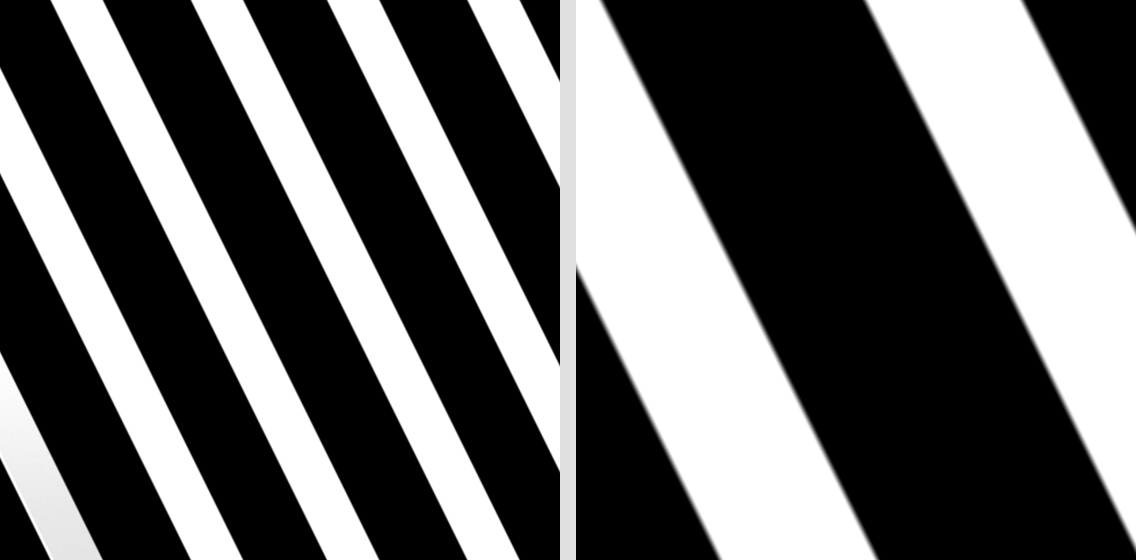
Left: the whole. Right: its middle third, enlarged.
This pattern is drawn by a three.js fragment shader. Its source:

```glsl
// Slanted white stripes on black, in slightly uneven pairs, with one softly shaded corner stripe.
#define PAIR 0.4937          // horizontal period of two stripes, also the lean per canvas height
#define GAP 0.2506           // offset of the second stripe in a pair
#define FIRST 0.0902         // left side of the first stripe along the top
#define STRIPE_WIDTH 0.0934
#define EDGE 0.0026          // half width of the soft edge
#define SHADE_TOP 0.99
#define SHADE_BOTTOM 0.90
#define GRAIN_SCALE 170.0
#define GRAIN_AMOUNT 0.012
#define RIM_WIDTH 0.004

varying vec2 vUv;

vec2 gradientAt(vec2 cell) {
  float angle = 6.2832 * fract(sin(dot(cell, vec2(127.1, 311.7))) * 43758.5);
  return vec2(cos(angle), sin(angle));
}

float gradientNoise(vec2 p) {
  vec2 i = floor(p), f = fract(p);
  vec2 w = f * f * (3.0 - 2.0 * f);
  vec2 e = vec2(1.0, 0.0);
  float low = mix(dot(gradientAt(i), f), dot(gradientAt(i + e), f - e), w.x);
  float high = mix(dot(gradientAt(i + e.yx), f - e.yx), dot(gradientAt(i + 1.0), f - 1.0), w.x);
  return mix(low, high, w.y);
}

// Horizontal distance to the nearest stripe centre of a family repeating every PAIR
float centreDistance(float x) {
  return abs(mod(x + 0.5 * PAIR, PAIR) - 0.5 * PAIR);
}

void main() {
  // Position along the top after sliding up the lean of the stripes
  float across = vUv.x - PAIR * (1.0 - vUv.y);

  float x = across - FIRST - 0.5 * STRIPE_WIDTH;
  float d = min(centreDistance(x), centreDistance(x - GAP)) - 0.5 * STRIPE_WIDTH;
  float stripe = 1.0 - smoothstep(-EDGE, EDGE, d);

  // Lower left stripe: grey fade with faint grain and a bright left rim
  float shade = mix(SHADE_BOTTOM, SHADE_TOP, smoothstep(0.0, 0.37, vUv.y));
  shade += GRAIN_AMOUNT * gradientNoise(vUv * GRAIN_SCALE);
  float fromLeft = across - (FIRST - PAIR);
  shade = mix(1.0, shade, smoothstep(RIM_WIDTH, 2.0 * RIM_WIDTH, fromLeft));
  float isCorner = step(fromLeft, 0.5 * (STRIPE_WIDTH + GAP));

  gl_FragColor = vec4(vec3(stripe * mix(1.0, shade, isCorner)), 1.0);
}
```
